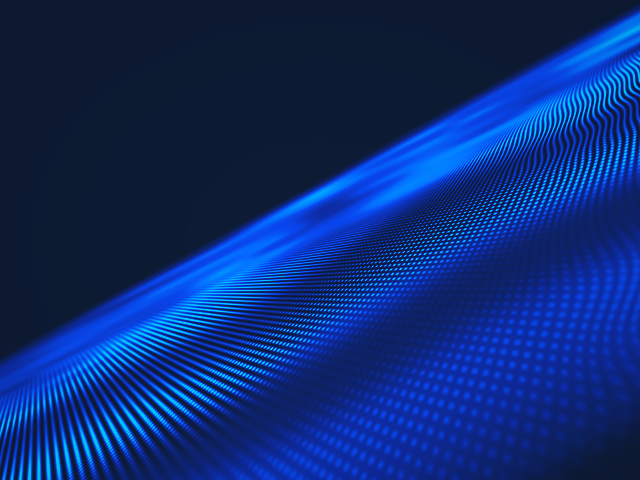
This background is drawn by a Shadertoy shader. Its source:

```glsl
// Tilted sheet of glowing blue dots in perspective, rippled and softly out of focus, on a navy ground.

const float TAU = 6.2831853;
const vec2 EDGE_START = vec2(0.0, 0.243);      // where the sheet's far edge meets the left side
const vec2 ALONG = vec2(0.874, 0.485);         // direction of the far edge
const vec2 TOWARD = vec2(0.485, -0.874);       // from the far edge toward the viewer
const float HORIZON_GAP = 0.092;               // vanishing line lies this far beyond the edge

const vec3 NAVY = vec3(0.048, 0.10, 0.195);
const vec3 INDIGO = vec3(0.05, 0.13, 0.40);
const vec3 COBALT = vec3(0.05, 0.16, 0.61);
const vec3 ROYAL = vec3(0.035, 0.26, 0.89);
const vec3 AZURE = vec3(0.01, 0.46, 0.98);
const vec3 CYAN = vec3(0.0, 0.78, 1.0);

float hash(vec2 p) {
    return fract(sin(dot(p, vec2(127.1, 311.7))) * 43758.5453);
}

float noise(vec2 p) {
    vec2 i = floor(p), f = fract(p);
    f = f * f * (3.0 - 2.0 * f);
    return mix(mix(hash(i), hash(i + vec2(1, 0)), f.x),
               mix(hash(i + vec2(0, 1)), hash(i + vec2(1, 1)), f.x), f.y);
}

// Soft ridge of light across the sheet
float crest(float x, float center, float width) {
    float k = (x - center) / width;
    return exp(-k * k);
}

// Repeating line profile that fades to its mean when blurred or too fine to resolve
float lineWave(float x, float contrast) {
    float rate = length(vec2(dFdx(x), dFdy(x)));
    float resolved = 1.0 - smoothstep(0.32, 0.55, rate);
    return mix(0.58, 0.5 + 0.5 * cos(TAU * x), resolved * contrast);
}

// Two families of lines, each fanning from its own vanishing point
float dotWeave(float s, float d, float leftEnd, float rightEnd) {
    float depth = max(d + HORIZON_GAP, 0.02);
    float zigzag = 0.024 * sin(d * 110.0 + s * 8.0) * (1.0 - smoothstep(0.13, 0.26, d));
    float bend = 0.05 * sin(d * 24.0);
    float u = (s - 0.14) / depth;
    float v = (s - 1.48) / depth + rightEnd * (zigzag + bend);
    float fan = lineWave(u / 0.068, 1.0 - 0.75 * rightEnd);
    float cross = lineWave(v / 0.056, 1.0 - 0.75 * leftEnd);
    return 1.7 * fan * cross;
}

// Overall light of the rippled sheet before the dots are cut into it
float rippleLight(float s, float d) {
    float bent = d + 0.010 * sin(s * 7.0 + 1.0);
    float nearWidth = bent < 0.475 ? 0.08 : 0.22;
    float light = 0.24
        + 0.48 * (1.0 - smoothstep(0.10, 0.165, bent))
        + 0.16 * crest(bent, 0.13, 0.025)
        + 0.50 * crest(bent, 0.25, 0.052)
        + 0.37 * crest(bent, 0.475, nearWidth);
    float far = 1.0 - smoothstep(0.08, 0.14, d);
    float streak = 0.65 * noise(vec2(s * 4.0, d * 40.0 - s * 2.0))
                 + 0.35 * noise(vec2(s * 8.0 + 7.0, d * 85.0 - s * 4.0));
    return light + far * 0.75 * (streak - 0.44);
}

vec3 blueRamp(float t) {
    vec3 color = mix(NAVY, INDIGO, smoothstep(0.0, 0.32, t));
    color = mix(color, COBALT, smoothstep(0.28, 0.52, t));
    color = mix(color, ROYAL, smoothstep(0.48, 0.72, t));
    color = mix(color, AZURE, smoothstep(0.70, 0.92, t));
    return mix(color, CYAN, smoothstep(0.88, 1.15, t));
}

void mainImage(out vec4 fragColor, in vec2 fragCoord) {
    vec2 uv = fragCoord / iResolution.xy;
    vec2 p = uv * vec2(4.0 / 3.0, 1.0);
    float s = dot(p - EDGE_START, ALONG);
    float d = dot(p - EDGE_START, TOWARD);
    float leftEnd = 1.0 - smoothstep(0.3, 0.7, s);
    float rightEnd = smoothstep(0.95, 1.25, s);
    float ends = max(leftEnd, rightEnd);

    // Sharp in a middle band that widens at both ends, blurred far away and close up
    float nearBlur = smoothstep(0.19, 0.30, d - 0.09 * leftEnd - 0.03 * rightEnd);
    float focus = smoothstep(0.05, 0.15, d) * mix(1.0, 0.17, nearBlur);
    float light = rippleLight(s, d);
    float weave = dotWeave(s, d, leftEnd, rightEnd);

    // Sharp dots keep some light of their own inside the dark troughs
    float lit = light + 0.10 * crest(d, 0.18, 0.04);
    float level = mix(light, 1.3 * lit * weave, focus);

    // Brighter ends, soft far edge and dim near corner
    level *= 1.0 + 0.3 * ends * focus;
    level *= smoothstep(-0.016, 0.014, d);
    level *= 1.0 - 0.85 * smoothstep(0.68, 0.82, d);

    // Gentle vignette
    vec2 c = uv - 0.5;
    vec3 color = blueRamp(level) * (1.05 - 0.25 * dot(c, c));
    fragColor = vec4(color, 1.0);
}
```
